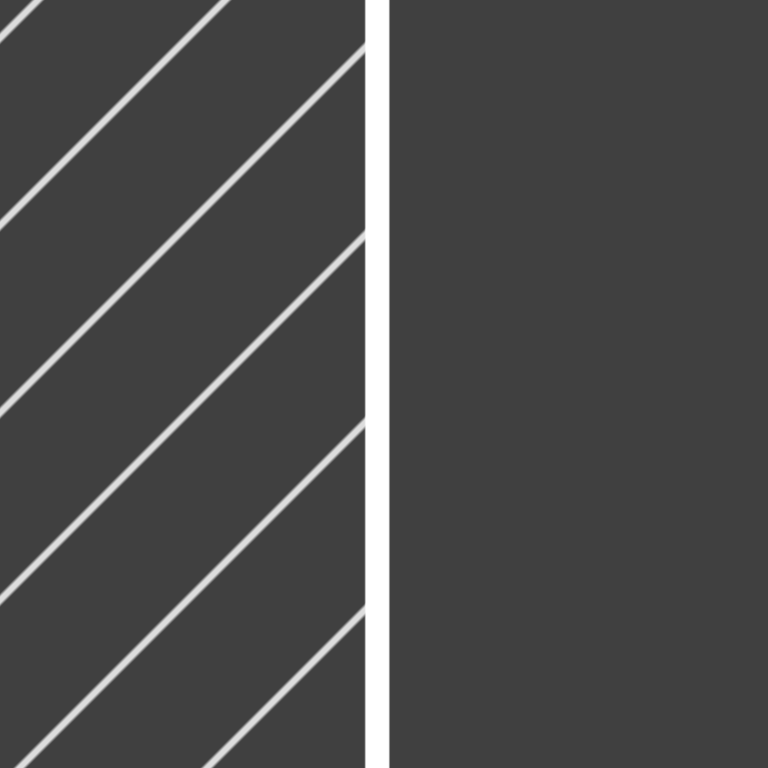
Give the GLSL for this background, as a Shadertoy shader.

```glsl
// A charcoal panel split by a white vertical bar, with thin pale
// diagonal stripes to the left of the bar. Stripes repeat with fract
// along the diagonal; all edges are softened with smoothstep.

const vec3 CHARCOAL = vec3(0.251);
const vec3 STRIPE_COLOR = vec3(0.865);
const vec3 BAR_COLOR = vec3(1.0);

const float BAR_LEFT = 0.4755;
const float BAR_RIGHT = 0.5070;
const float BAR_SOFTNESS = 0.0016;

const float STRIPE_SPACING = 0.2440;     // measured along one axis
const float STRIPE_OFFSET = 0.0495;      // first stripe, from the top left
const float STRIPE_HALF_WIDTH = 0.0046;  // measured across the stripe
const float STRIPE_SOFTNESS = 0.0026;

// Coverage of a shape from its signed distance (negative inside).
float coverage(float dist, float softness) {
    return 1.0 - smoothstep(-softness, softness, dist);
}

// Signed distance to the nearest 45 degree stripe.
float stripeDistance(vec2 p) {
    float along = p.x + 1.0 - p.y - STRIPE_OFFSET;
    float cell = fract(along / STRIPE_SPACING + 0.5) - 0.5;
    return abs(cell) * STRIPE_SPACING * inversesqrt(2.0) - STRIPE_HALF_WIDTH;
}

// Signed distance to the full-height bar.
float barDistance(float x) {
    return max(BAR_LEFT - x, x - BAR_RIGHT);
}

void mainImage(out vec4 fragColor, in vec2 fragCoord) {
    vec2 uv = fragCoord / iResolution.xy;
    float halfPixel = 0.5 / min(iResolution.x, iResolution.y);

    // Stripes, kept to the left of the bar
    float stripes = coverage(stripeDistance(uv), max(STRIPE_SOFTNESS, halfPixel));
    stripes *= step(uv.x, 0.5 * (BAR_LEFT + BAR_RIGHT));

    // Bar on top
    float bar = coverage(barDistance(uv.x), max(BAR_SOFTNESS, halfPixel));

    vec3 color = mix(CHARCOAL, STRIPE_COLOR, stripes);
    color = mix(color, BAR_COLOR, bar);
    fragColor = vec4(color, 1.0);
}
```
